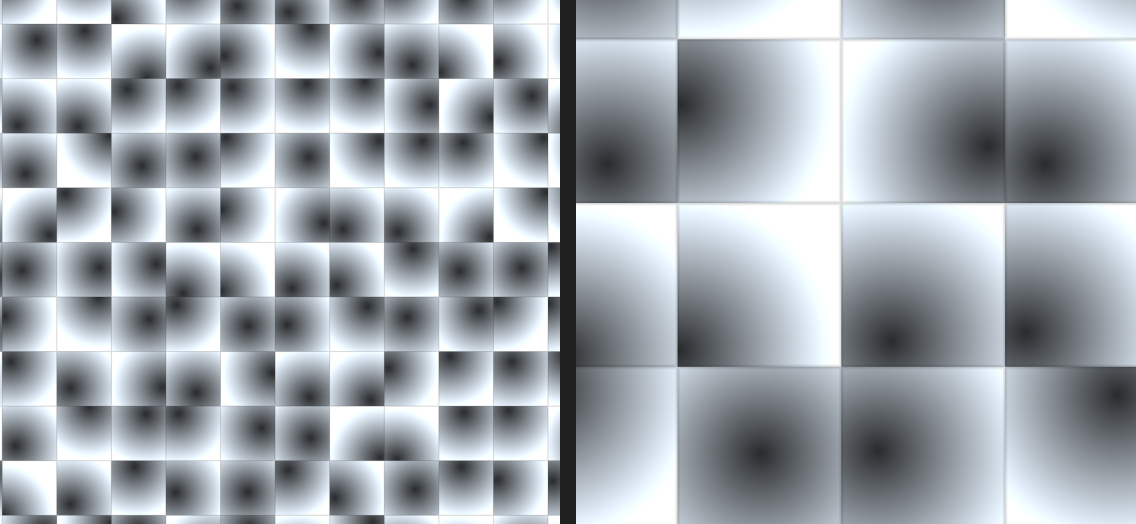
Left: the whole. Right: its middle third, enlarged.
Write a Shadertoy shader that draws this pattern.

```glsl
// A grid of square tiles, each a cool grey cone of distance around one dark
// point placed at random inside the tile. Tiles never see their neighbours'
// points, so the gradients break sharply at faint, thin seams.

const float TILES_PER_HEIGHT = 9.6;
const vec2 GRID_OFFSET = vec2(0.04, 0.16);   // first seam, in tiles
const vec3 COOL_TINT = vec3(1.0, 1.05, 1.10);
const float CORE_LEVEL = 0.16;
const float CONE_SLOPE = 0.90;
const float SEAM_WIDTH = 0.02;
const float SEAM_STRENGTH = 0.14;

// Sine hash: two random values in [0, 1) per tile
vec2 hash2(vec2 id) {
    vec2 k = vec2(dot(id, vec2(127.1, 311.7)), dot(id, vec2(269.5, 183.3)));
    return fract(sin(k) * 43758.5453);
}

// Distance cone of one tile, clipped to white far from its point
vec3 tileColour(vec2 p, vec2 id) {
    float d = length(p - id - hash2(id));
    return clamp((CORE_LEVEL + CONE_SLOPE * d) * COOL_TINT, 0.0, 1.0);
}

// Blend the four nearest tiles, only within a pixel of their shared edges
vec3 tiledCones(vec2 p, float pixel) {
    vec2 corner = floor(p - 0.5);
    vec2 w = clamp((p - corner - 1.0) / pixel + 0.5, 0.0, 1.0);
    vec3 colour = vec3(0.0);
    for (int j = 0; j < 2; j++) {
        for (int i = 0; i < 2; i++) {
            vec2 o = vec2(float(i), float(j));
            vec2 share = mix(1.0 - w, w, o);
            colour += share.x * share.y * tileColour(p, corner + o);
        }
    }
    return colour;
}

// Soft coverage of the grid lines
float seamMask(vec2 p, float width) {
    vec2 toLine = 0.5 - abs(fract(p) - 0.5);
    return 1.0 - smoothstep(0.0, width, min(toLine.x, toLine.y));
}

void mainImage(out vec4 fragColor, in vec2 fragCoord) {
    float pixel = TILES_PER_HEIGHT / iResolution.y;
    vec2 p = fragCoord * pixel - GRID_OFFSET;

    vec3 colour = tiledCones(p, pixel);
    colour *= 1.0 - SEAM_STRENGTH * seamMask(p, max(SEAM_WIDTH, pixel));

    fragColor = vec4(colour, 1.0);
}
```
